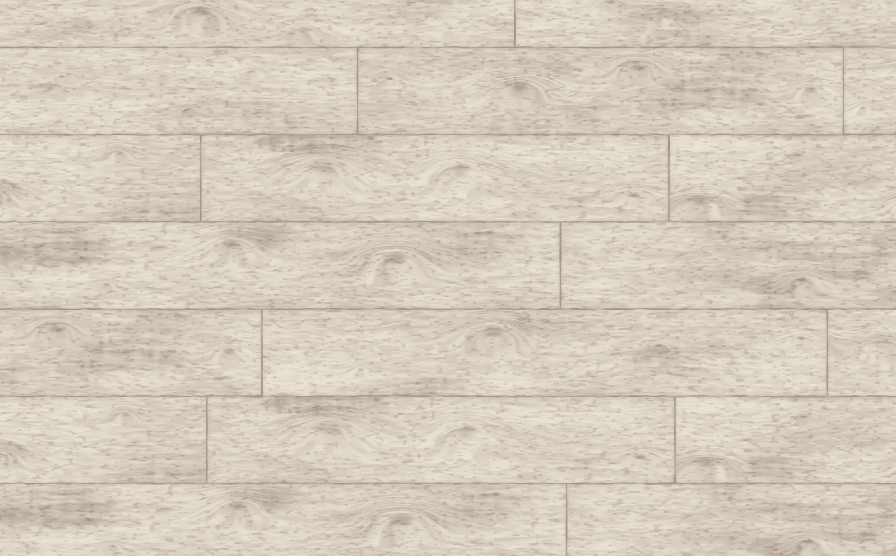
Give the GLSL for this texture, as a WebGL 2 fragment shader.

```glsl
#version 300 es
precision highp float;
// Whitewashed oak floor: seven staggered rows of planks with dark, uneven seams.
// Cellular noise stretched along each plank gives stains, streaks and pores;
// hashed knots bend the grain into loops. Every third row repeats its planks.

uniform vec2 u_resolution;
out vec4 fragColor;

const vec3 LIGHT_WOOD = vec3(0.89, 0.86, 0.80);
const vec3 DARK_WOOD = vec3(0.74, 0.69, 0.63);
const vec3 SEAM_COLOR = vec3(0.63, 0.58, 0.52);
const float ROW_HEIGHT = 0.1569;
const float FIRST_SEAM = 0.0851;
const float KNOT_SPACING = 0.24;

// Per row, from the top: joint position, plank length, plank number offset.
const vec3 ROWS[7] = vec3[7](
    vec3(0.926, 0.945, 5.0), vec3(0.643, 0.874, 0.0), vec3(0.361, 0.842, 0.0),
    vec3(1.008, 1.030, 0.0), vec3(0.471, 1.017, 1.0), vec3(0.372, 0.842, 0.0),
    vec3(1.019, 1.030, 0.0));

vec3 hash3(vec2 p) {
    vec3 a = fract(p.xyx * vec3(0.1031, 0.1030, 0.0973));
    a += dot(a, a.yxz + 33.33);
    return fract((a.xxy + a.yzz) * a.zyx);
}

// Smooth cellular noise: random cell values blended by distance to jittered centres.
float cellNoise(vec2 p) {
    vec2 id = floor(p), f = p - id;
    float sum = 0.0, total = 0.0;
    for (int y = -1; y <= 1; y++)
    for (int x = -1; x <= 1; x++) {
        vec2 cell = vec2(x, y);
        vec3 rnd = hash3(id + cell);
        vec2 d = cell + 0.15 + 0.7 * rnd.xy - f;
        float weight = exp(-5.0 * dot(d, d));
        sum += weight * rnd.z;
        total += weight;
    }
    return sum / total;
}

// Knots of one plank: x = grain bend, y = soft halo, z = dark core.
vec3 knots(vec2 q, float seed, float wobble) {
    vec3 result = vec3(0.0);
    float slot = floor(q.x / KNOT_SPACING);
    for (float i = -1.0; i <= 1.0; i++) {
        vec3 rnd = hash3(vec2(slot + i + 40.0, seed * 7.3 + 11.0));
        vec2 centre = vec2((slot + i + 0.15 + 0.7 * rnd.x) * KNOT_SPACING,
                           ROW_HEIGHT * (0.2 + 0.6 * rnd.y));
        float size = mix(0.005, 0.019, rnd.z * rnd.z);
        vec2 d = (q - centre) / size * vec2(0.5, 1.0);
        float r = length(d) * (0.75 + 0.5 * wobble);
        result.x += size * 2.6 * exp(-0.3 * r * r);
        result.y += (0.3 + 0.7 * rnd.z) * exp(-0.22 * r * r);
        result.z += (1.0 - smoothstep(0.15, 0.75, r)) * (0.45 + 0.4 * rnd.x);
    }
    return result;
}

// Darkness of the wood at plank position q: 0 is light, 1 is dark.
float woodTone(vec2 q, float seed) {
    vec2 s = q + hash3(vec2(seed, 3.0)).xy * vec2(9.0, 5.0) + vec2(3.0, 0.0);
    float cloud = cellNoise(s * vec2(5.0, 15.0));
    float patches = cellNoise(s * vec2(9.0, 24.0) + 31.0);
    vec3 knot = knots(q, seed, patches);

    // Grain follows the bent height, so it flows round the knots.
    float bent = s.y + knot.x + 0.012 * cloud;
    float streak = cellNoise(vec2(s.x * 8.0, bent * 105.0));
    float fine = cellNoise(vec2(s.x * 60.0, bent * 300.0));
    float pores = cellNoise(vec2(s.x * 120.0, s.y * 290.0) + 57.0);
    float brush = cellNoise(s * vec2(110.0, 18.0) + 19.0);

    // Year rings, and thin cracks along the contours of the streaks.
    float figure = sin(bent * 680.0 + 3.0 * patches);
    float figureMask = 0.2 * smoothstep(0.45, 0.8, patches) + 0.5 * min(knot.y, 1.0);
    float crack = 1.0 - smoothstep(0.0, 0.09, abs(streak - 0.55));
    float crackMask = smoothstep(0.4, 0.75, patches) * smoothstep(0.25, 0.6, fine);
    float stain = smoothstep(0.55, 0.85, cloud) * smoothstep(0.35, 0.8, patches);

    float tone = 0.2 + 0.32 * (cloud - 0.5) + 0.2 * (patches - 0.5);
    tone += 0.3 * (streak - 0.5) + 0.5 * (fine - 0.5);
    tone += 0.26 * figure * figureMask + 0.22 * crack * crackMask;
    tone += stain * (0.08 + 0.35 * streak) + 0.35 * stain * (brush - 0.4);
    tone += knot.y * (0.08 + 0.32 * streak) + knot.z;
    tone += 0.45 * smoothstep(0.68, 0.9, pores);
    return tone;
}

// Antialiased coverage of a line from the distance to its centre.
float lineCover(float dist, float halfWidth, float pixel) {
    return 1.0 - smoothstep(halfWidth - 0.5 * pixel, halfWidth + 0.7 * pixel, dist);
}

void main() {
    vec2 p = gl_FragCoord.xy / u_resolution.y;
    float pixel = 1.0 / u_resolution.y;

    // Row and plank under this point; q runs from the plank's right end.
    float down = (1.0 - p.y - FIRST_SEAM) / ROW_HEIGHT;
    float row = clamp(floor(down) + 1.0, 0.0, 6.0);
    vec3 rowPlan = ROWS[int(row)];
    float along = (p.x - rowPlan.x) / rowPlan.y;
    float plank = floor(along);
    vec2 q = vec2((along - plank - 1.0) * rowPlan.y, fract(down) * ROW_HEIGHT);
    float seed = mod(row, 3.0) * 13.0 + plank + rowPlan.z + 5.0;

    float tone = woodTone(q, seed);
    vec3 color = mix(LIGHT_WOOD, DARK_WOOD, clamp(tone, -0.15, 1.9));

    // Seams: worn in width and strength, with a soft shade on the bevels.
    float wear = cellNoise(p * vec2(70.0, 40.0) + row * 5.0);
    float rowDist = min(q.y, ROW_HEIGHT - q.y);
    float endDist = min(-q.x, q.x + rowPlan.y);
    float bevel = 0.3 * exp(-rowDist / 0.003) + 0.3 * exp(-endDist / 0.003);
    float rowSeam = lineCover(rowDist, 0.0006 + 0.0013 * wear, pixel) * (0.5 + 0.5 * wear);
    float endSeam = lineCover(endDist, 0.0009 + 0.0009 * wear, pixel) * (0.7 + 0.3 * wear);
    color = mix(color, SEAM_COLOR, max(bevel, max(rowSeam, endSeam)));
    fragColor = vec4(color, 1.0);
}
```
